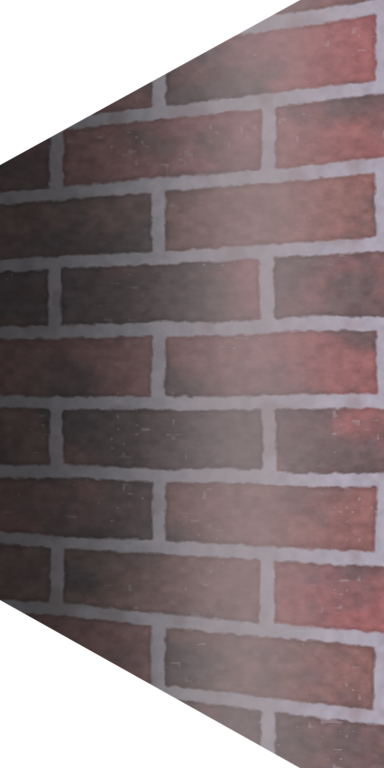
Give the GLSL for this texture, as a WebGL 2 fragment shader.

```glsl
#version 300 es
precision highp float;

uniform vec2 u_resolution;
out vec4 outColor;

const vec3 BACKDROP = vec3(1.0);
const vec3 RED_CLAY = vec3(0.58, 0.38, 0.39);
const vec3 BROWN_CLAY = vec3(0.51, 0.39, 0.38);
const vec3 BURNT_CLAY = vec3(0.38, 0.34, 0.35);
const vec3 MORTAR = vec3(0.64, 0.615, 0.66);
const vec3 GLARE = vec3(0.63, 0.58, 0.585);

float hash(vec2 p) {
    vec3 q = fract(vec3(p.xyx) * 0.1031);
    q += dot(q, q.yzx + 33.33);
    return fract((q.x + q.y) * q.z);
}

float noise(vec2 p) {
    vec2 cell = floor(p);
    vec2 f = fract(p);
    f = f * f * (3.0 - 2.0 * f);
    float low = mix(hash(cell), hash(cell + vec2(1, 0)), f.x);
    float high = mix(hash(cell + vec2(0, 1)), hash(cell + vec2(1, 1)), f.x);
    return mix(low, high, f.y);
}

float fbm(vec2 p) {
    float sum = 0.0;
    float weight = 0.5;
    for (int i = 0; i < 4; i++) {
        sum += weight * noise(p);
        p = mat2(0.8, 0.6, -0.6, 0.8) * p * 2.03 + 17.0;
        weight *= 0.5;
    }
    return sum / 0.9375;
}

float boxDistance(vec2 p, vec2 halfSize, float radius) {
    vec2 d = abs(p) - halfSize + radius;
    return length(max(d, 0.0)) + min(max(d.x, d.y), 0.0) - radius;
}

// Height of one course; the courses spread towards the right
float courseHeight(float x) {
    return 0.176 + 0.030 * x;
}

// Running bond coordinates: whole numbers fall on the joints
vec2 wallCoords(vec2 p) {
    float v = (p.y - 0.953) / courseHeight(p.x);
    float d = p.x - 0.146;
    float halfBricks = 3.8 * d * (1.0 - 0.085 * d);
    float shift = 0.5 * (1.0 - mod(floor(v), 2.0));
    return vec2(halfBricks * 0.5 + shift, v);
}

vec3 brickColor(vec2 p, vec2 id, float edge) {
    float tone = hash(id + 41.0);
    float blotch = fbm(p * vec2(6.0, 8.0) + id * 5.3);
    vec3 clay = mix(BROWN_CLAY, RED_CLAY, hash(id + 83.0));
    float burn = smoothstep(0.36, 0.78, blotch + 0.4 * (tone - 0.5));
    clay = mix(clay, BURNT_CLAY, 0.85 * burn);
    // Fine grain and a slightly darker rim
    clay *= 0.86 + 0.28 * fbm(p * vec2(42.0, 60.0));
    clay *= 1.0 - 0.12 * smoothstep(-0.016, 0.0, edge);
    // Sparse pale chips
    float chips = smoothstep(0.84, 0.96, noise(p * vec2(62.0, 84.0) + 9.0));
    return mix(clay, MORTAR, 0.4 * chips * smoothstep(0.5, 0.75, noise(p * 9.0)));
}

vec3 mortarColor(vec2 p) {
    vec3 color = MORTAR * (0.92 + 0.16 * fbm(p * 42.0));
    float stain = smoothstep(0.7, 0.9, noise(p * 13.0 + 31.0));
    return mix(color, BROWN_CLAY, 0.25 * stain);
}

// Shade on the left, a hazy vertical sheen right of the centre
vec3 illuminate(vec3 color, vec2 p) {
    float light = mix(0.40, 1.04, smoothstep(-0.06, 0.85, p.x));
    float gray = dot(color, vec3(0.3, 0.59, 0.11));
    color = mix(vec3(gray), color, mix(0.6, 1.1, smoothstep(0.3, 0.95, p.x)));
    float offset = (p.x - 0.66 - 0.03 * (p.y - 1.0)) / 0.2;
    return mix(color * light, GLARE, 0.52 * exp(-offset * offset));
}

void main() {
    vec2 p = gl_FragCoord.xy / u_resolution.x;
    float pixel = 1.0 / u_resolution.x;

    // Slightly uneven laying and ragged brick edges
    vec2 wobble = vec2(noise(p * 6.0), noise(p * 5.0 + 20.0)) - 0.5;
    vec2 wall = wallCoords(p + 0.010 * wobble);
    vec2 id = floor(wall);
    float height = courseHeight(p.x);
    vec2 size = vec2(2.9 * height, height);
    vec2 joint = vec2(0.092, 0.091) * height;
    float edge = boxDistance((fract(wall) - 0.5) * size, size * 0.5 - joint, 0.006);
    edge += 0.012 * (fbm(p * 48.0) - 0.5);

    // Worn arrises fade softly into the mortar
    float softness = max(pixel, 0.005);
    float brickMask = 1.0 - smoothstep(-softness, softness, edge);
    vec3 color = mix(mortarColor(p), brickColor(p, id, edge), brickMask);
    color = illuminate(color, p);

    // The wall is cut by two slanted edges
    float top = p.y - 1.570 - 0.55 * p.x;
    float bottom = 0.4375 - 0.56 * p.x - p.y;
    float outside = smoothstep(-pixel, pixel, max(top, bottom));
    outColor = vec4(mix(color, BACKDROP, outside), 1.0);
}
```
